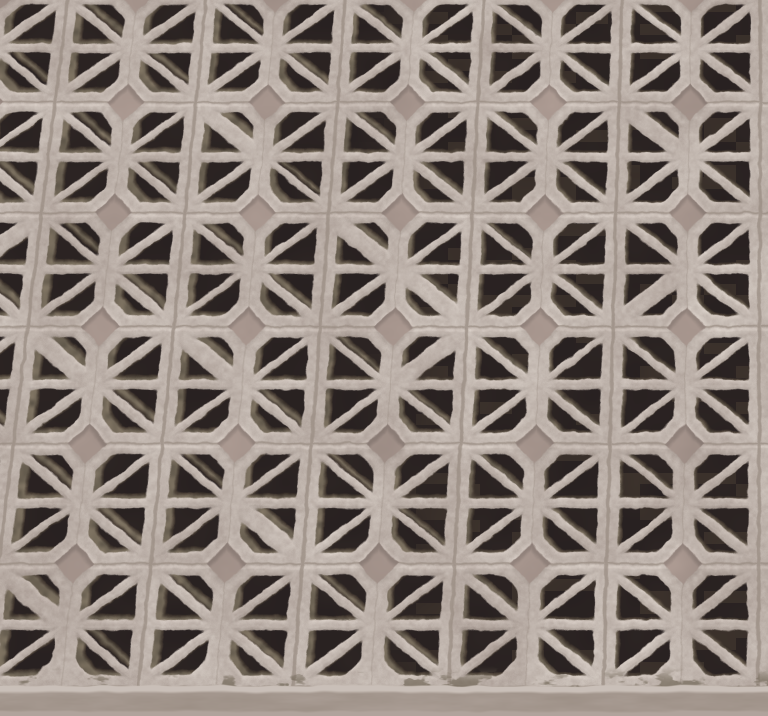
Write a WebGL 1 fragment shader that draws this pattern.

```glsl
precision highp float;
uniform vec2 u_resolution;

// Layout in canvas widths, y measured downward from the top
const vec2 ANCHOR = vec2(0.898, 0.133);   // one diamond gap
const float CELL_WIDTH = 0.0918;
const float CELL_GROWTH = 0.0120;         // perspective widening with y
const float COLUMN_DRIFT = 0.0152;
const float ROW_STEP = 0.1419;
const float ROW_GROWTH = 0.00208;
const float LEDGE_TOP = 0.893;
const float LAST_ROW = 6.0;

// Block shape in cell widths
const float HALF_HEIGHT = 0.775;
const float ROW_HEIGHT = 1.55;
const float FRAME = 0.145;
const float CORNER = 0.26;
const float OPENING_CORNER = 0.49;
const float BAR = 0.066;
const float SPOKE = 0.058;
const vec2 SPOKE_START = vec2(0.12, 0.065);
const vec2 SPOKE_END = vec2(0.88, 0.64);
const float ROUNDING = 0.035;
const float WOBBLE = 0.045;
const float SEAM = 0.024;

const vec3 FACE_LIGHT = vec3(0.79, 0.75, 0.72);
const vec3 FACE_DARK = vec3(0.69, 0.64, 0.61);
const vec3 RECESS = vec3(0.63, 0.565, 0.535);
const vec3 SEAM_COLOR = vec3(0.60, 0.55, 0.51);
const vec3 WALL_LIT = vec3(0.44, 0.40, 0.34);
const vec3 WALL_DEEP = vec3(0.25, 0.21, 0.18);
const vec3 INTERIOR = vec3(0.155, 0.127, 0.127);

float hash(vec2 p) {
  vec3 q = fract(p.xyx * 0.1031);
  q += dot(q, q.yzx + 33.33);
  return fract((q.x + q.y) * q.z);
}

float noise(vec2 p) {
  vec2 i = floor(p), f = fract(p);
  f *= f * (3.0 - 2.0 * f);
  return mix(mix(hash(i), hash(i + vec2(1, 0)), f.x),
             mix(hash(i + vec2(0, 1)), hash(i + vec2(1, 1)), f.x), f.y);
}

float fbm(vec2 p) {
  float sum = 0.0, weight = 0.5;
  for (int i = 0; i < 4; i++) {
    sum += weight * noise(p);
    p = p * 2.1 + 17.3;
    weight *= 0.5;
  }
  return sum / 0.9375;
}

float smoothMax(float a, float b) {
  float h = max(ROUNDING - abs(a - b), 0.0) / ROUNDING;
  return max(a, b) + h * h * ROUNDING * 0.25;
}

// x: 0 on a diamond column, 1 on a seam; y: 0 mid row, HALF_HEIGHT on a joint
vec2 foldCell(vec2 g) {
  return vec2(abs(mod(g.x + 1.0, 2.0) - 1.0), abs(mod(g.y, ROW_HEIGHT) - HALF_HEIGHT));
}

// Negative inside the four openings of each block
float openingDistance(vec2 g) {
  vec2 f = foldCell(g);
  vec2 quarter = floor(g / vec2(1.0, HALF_HEIGHT)) + 50.0;
  float vary = hash(quarter);
  float d = max(abs(f.x - 0.5) - 0.5 + FRAME, f.y - HALF_HEIGHT + FRAME);
  d = smoothMax(d, (OPENING_CORNER - f.x - HALF_HEIGHT + f.y) * 0.7071);
  d = smoothMax(d, BAR - f.y);
  vec2 along = normalize(SPOKE_END - SPOKE_START);
  float across = dot(f - SPOKE_START, vec2(-along.y, along.x));
  float halfWidth = SPOKE * (0.85 + 0.4 * vary) + 0.05 * step(0.93, vary);
  return smoothMax(d, halfWidth - abs(across + 0.04 * (hash(quarter + 9.0) - 0.5)));
}

// Negative inside the diamond gap where four blocks meet
float diamondDistance(vec2 g) {
  vec2 f = foldCell(g);
  float closed = step((LAST_ROW - 0.5) * ROW_HEIGHT, g.y);
  return (f.x + HALF_HEIGHT - f.y - CORNER) * 0.7071 + closed;
}

vec3 interiorColor(vec2 p, vec2 g, float aa) {
  // Faint clutter behind the screen
  float clutter = step(0.8, hash(floor(p * vec2(24.0, 65.0)))) * smoothstep(0.45, 0.6, p.x);
  vec3 color = mix(INTERIOR, WALL_DEEP, 0.65 * clutter + 0.2 * noise(p * 35.0));
  // Inner walls, deeper toward the left
  float depth = mix(0.13, 0.045, smoothstep(0.0, 1.0, p.x));
  float back = openingDistance(g + depth * vec2(-1.0, 0.55));
  vec3 wall = mix(WALL_DEEP, WALL_LIT, smoothstep(0.0, 0.06, back));
  return mix(color, wall * (0.85 + 0.3 * noise(p * 120.0)), smoothstep(-aa, aa, back));
}

vec3 faceColor(vec2 p, vec2 g, float opening, float aa) {
  vec2 f = foldCell(g);
  float grain = fbm(p * 170.0);
  float patches = fbm(p * 14.0);
  float block = hash(floor(g / vec2(1.0, ROW_HEIGHT)) + 80.0);
  float tone = 0.5 + 0.9 * (grain - 0.5) + 0.9 * (patches - 0.5) + 0.25 * (block - 0.5);
  vec3 color = mix(FACE_DARK, FACE_LIGHT, clamp(tone + 0.12 * (p.x - 0.4), -0.3, 1.2));
  // Relief on the rims, lit from above
  float edge = min(opening, abs(diamondDistance(g)));
  float slope = opening - openingDistance(g - vec2(0.0, 0.04));
  color += 1.6 * slope * (1.0 - smoothstep(0.0, 0.07, edge));
  // Mortar seams and the lit lip below each joint
  float seam = 1.0 - smoothstep(SEAM - aa, SEAM + aa, 1.0 - f.x);
  seam = max(seam, 1.0 - smoothstep(0.013 - aa, 0.013 + aa, HALF_HEIGHT - f.y));
  seam = max(seam, 0.5 - 0.5 * smoothstep(0.008 - aa, 0.008 + aa, f.x));
  float below = mod(g.y, ROW_HEIGHT);
  color += 0.05 * smoothstep(0.02, 0.04, below) * (1.0 - smoothstep(0.05, 0.08, below));
  color = mix(color, SEAM_COLOR, 0.75 * seam);
  // Diamond recess, shaded under its upper edges
  float shade = smoothstep(-0.04, 0.03, diamondDistance(g - vec2(0.0, 0.07)));
  vec3 recess = RECESS * (0.94 + 0.16 * patches - 0.13 * shade);
  return mix(recess, color, smoothstep(-aa, aa, diamondDistance(g)));
}

vec3 ledgeColor(vec2 p, float y) {
  vec3 color = mix(SEAM_COLOR, FACE_DARK, fbm(p * vec2(15.0, 80.0)) * 0.8);
  color = mix(FACE_LIGHT, color, smoothstep(0.006, 0.011, y));
  return mix(color, FACE_DARK, smoothstep(0.031, 0.035, y));
}

void main() {
  vec2 p = vec2(gl_FragCoord.x, u_resolution.y - gl_FragCoord.y) / u_resolution.x;
  float pixel = 1.0 / u_resolution.x;
  float y = p.y - ANCHOR.y;
  float cell = CELL_WIDTH + CELL_GROWTH * y;
  float aa = pixel / cell;

  // Perspective grid in cell widths
  float root = sqrt(ROW_STEP * ROW_STEP + 4.0 * ROW_GROWTH * y);
  float row = 1.0 + (root - ROW_STEP) / (2.0 * ROW_GROWTH);
  vec2 grid = vec2((p.x - ANCHOR.x + COLUMN_DRIFT * y) / cell, row * ROW_HEIGHT);
  vec2 wobble = vec2(fbm(p * 75.0), fbm(p * 75.0 + 41.0)) - 0.5;
  vec2 rough = grid + WOBBLE * wobble;

  float opening = openingDistance(rough);
  vec3 color = mix(interiorColor(p, rough, aa), faceColor(p, rough, opening, aa),
                   smoothstep(-aa, aa, opening));
  // Grime gathered above the ledge
  float grime = smoothstep(0.62, 0.72, fbm(p * vec2(30.0, 55.0)));
  color = mix(color, WALL_LIT, 0.7 * grime * smoothstep(0.865, 0.89, p.y));
  float ledge = p.y - LEDGE_TOP + 0.003 * (noise(p * 45.0) - 0.5);
  color = mix(color, ledgeColor(p, ledge), smoothstep(-pixel, pixel, ledge));
  gl_FragColor = vec4(clamp(color, 0.0, 1.0), 1.0);
}
```
